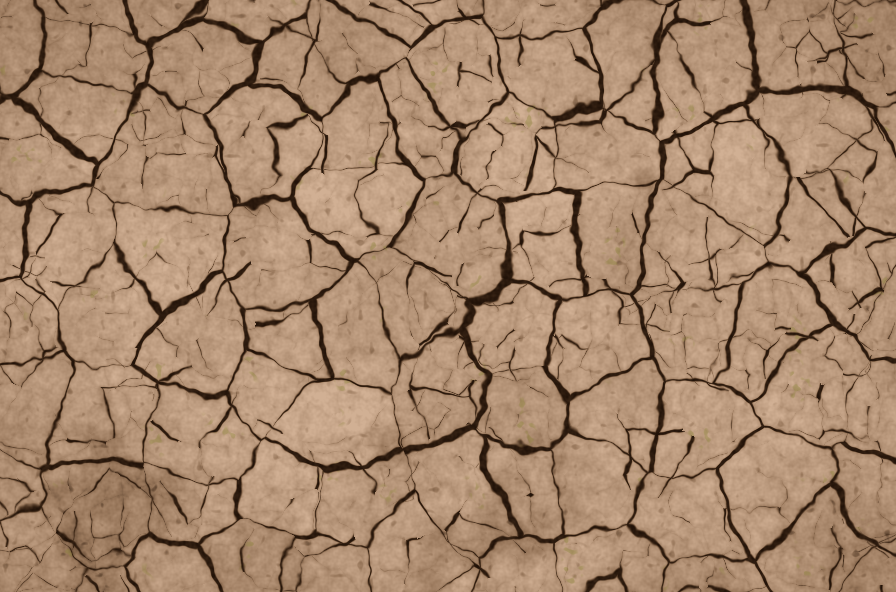
A WebGL 2 fragment shader for this texture:

```glsl
#version 300 es
precision highp float;
// Dry, cracked earth: warped Voronoi borders at three scales give wide, medium
// and hairline cracks with random widths. Layered gradient noise sets the soil
// brightness, and a brown ramp turns brightness into colour.

uniform vec2 u_resolution;
out vec4 fragColor;

// Brown ramp, from crack floor to sunlit soil
const vec3 RAMP[6] = vec3[6](
    vec3(0.13, 0.07, 0.03), vec3(0.27, 0.18, 0.11), vec3(0.44, 0.33, 0.24),
    vec3(0.59, 0.46, 0.35), vec3(0.69, 0.56, 0.45), vec3(0.79, 0.66, 0.55));
const vec3 MOSS = vec3(0.55, 0.52, 0.22);

// Cells per canvas height
const float PLATE_SCALE = 6.8;
const float SPLIT_SCALE = 11.5;
const float HAIR_SCALE = 23.0;

// Crack half widths in canvas heights; negative widths leave a border closed
const vec2 PLATE_WIDTH = vec2(0.0004, 0.0056);
const vec2 SPLIT_WIDTH = vec2(-0.0075, 0.0030);
const vec2 HAIR_WIDTH = vec2(-0.0060, 0.0016);

const float JITTER = 0.86;
const float CRACK_SOFTNESS = 0.0021;
const float WALL_REACH = 0.0045;
const float WALL_SHADE = 1.0;
const float SOIL_LEVEL = 4.72;     // position on the ramp
const float CRACK_LEVEL = 0.25;
const float VIGNETTE = 1.0;

uint scramble(uint n) {
    n = n * 747796405u + 2891336453u;
    n = ((n >> ((n >> 28u) + 4u)) ^ n) * 277803737u;
    return (n >> 22u) ^ n;
}

float hash(vec2 cell, uint seed) {
    uvec2 q = uvec2(ivec2(cell));
    return float(scramble(q.x + scramble(q.y + scramble(seed))) >> 8u) / 16777216.0;
}

vec2 gradientAt(vec2 cell) {
    float angle = 6.28319 * hash(cell, 7u);
    return vec2(cos(angle), sin(angle));
}

float noise(vec2 p) {
    vec2 i = floor(p), f = p - i;
    vec2 u = f * f * f * (f * (f * 6.0 - 15.0) + 10.0);
    vec2 e = vec2(1.0, 0.0);
    float bottom = mix(dot(gradientAt(i), f), dot(gradientAt(i + e), f - e), u.x);
    float top = mix(dot(gradientAt(i + e.yx), f - e.yx),
                    dot(gradientAt(i + 1.0), f - 1.0), u.x);
    return 1.4 * mix(bottom, top, u.y);
}

float fbm(vec2 p) {
    float sum = 0.0, gain = 0.55;
    for (int i = 0; i < 4; i++) {
        sum += gain * noise(p);
        p = mat2(1.6, 1.2, -1.2, 1.6) * p + 17.3;
        gain *= 0.6;
    }
    return sum;
}

vec2 cellPoint(vec2 cell) {
    return cell + 0.5 + JITTER * (vec2(hash(cell, 1u), hash(cell, 2u)) - 0.5);
}

// x: signed distance to the nearest crack edge, y: random value of the cell
vec2 cracks(vec2 p, float scale, vec2 width) {
    p *= scale;
    vec2 home = floor(p), homePoint = p;
    float nearest = 1e5;
    for (int k = 0; k < 9; k++) {
        vec2 cell = floor(p) + vec2(k % 3 - 1, k / 3 - 1);
        vec2 point = cellPoint(cell);
        float d = distance(point, p);
        if (d < nearest) { nearest = d; home = cell; homePoint = point; }
    }
    float edge = 1e5;
    for (int k = 0; k < 25; k++) {
        if (k == 12) continue;
        vec2 cell = home + vec2(k % 5 - 2, k / 5 - 2);
        vec2 point = cellPoint(cell);
        float d = dot(0.5 * (homePoint + point) - p, normalize(point - homePoint));
        edge = min(edge, d / scale - mix(width.x, width.y, hash(home + cell, 3u)));
    }
    return vec2(edge, hash(home, 4u));
}

void main() {
    vec2 p = gl_FragCoord.xy / u_resolution.y;
    vec2 centred = gl_FragCoord.xy / u_resolution - 0.5;

    // Bend the borders so that they wander and fray
    vec2 warped = p + 3.0;
    warped += 0.022 * vec2(noise(p * 7.0), noise(p * 7.0 + 41.0));
    warped += 0.009 * vec2(noise(p * 22.0 + 9.0), noise(p * 22.0 + 63.0));
    warped += 0.0035 * vec2(noise(p * 62.0 + 5.0), noise(p * 62.0 + 87.0));

    // Three generations of cracks, swelling and tapering along their length
    float swell = noise(p * 16.0 + 30.0);
    float crumbled = smoothstep(-0.15, 0.4, noise(p * 3.2 + 12.0));
    vec2 plate = cracks(warped, PLATE_SCALE, PLATE_WIDTH);
    float edge = plate.x - 0.0022 * swell;
    edge = min(edge, cracks(warped + 5.0, SPLIT_SCALE, SPLIT_WIDTH).x + 0.004 * swell);
    edge = min(edge, cracks(warped + 9.0, HAIR_SCALE, HAIR_WIDTH).x
                     + 0.003 * (1.0 - crumbled) - 0.002 * swell);

    // Soil: broad mottling, plate tint, grain, pits and damp stains
    float grain = noise(p * 95.0) + 0.7 * noise(p * 190.0 + 50.0);
    float level = SOIL_LEVEL + 0.75 * fbm(p * 5.0 + 20.0) + 0.4 * (plate.y - 0.5);
    level += 0.4 * grain + 0.4 * noise(p * 38.0 + 70.0);
    level -= 1.3 * smoothstep(0.5, 0.8, noise(p * 55.0 + 33.0));
    float damp = fbm(p * 3.5 + 90.0) - 0.6 * centred.y;
    level -= 1.2 * smoothstep(0.35, 0.75, damp);
    level -= VIGNETTE * smoothstep(0.12, 0.5, dot(centred, centred));

    // Shaded walls, then the dark crack floor
    level -= WALL_SHADE * exp(-max(edge, 0.0) / WALL_REACH);
    float soft = max(CRACK_SOFTNESS, 0.75 / u_resolution.y);
    float opening = 1.0 - smoothstep(-soft, soft, edge);
    level = mix(level, CRACK_LEVEL + 0.35 * grain, opening);

    // Brightness to colour, with sparse traces of moss
    level = clamp(level, 0.0, 5.3);
    int stepIndex = min(int(level), 4);
    vec3 colour = mix(RAMP[stepIndex], RAMP[stepIndex + 1], level - float(stepIndex));
    float moss = smoothstep(0.5, 0.65, noise(p * 13.0 + 55.0))
               * smoothstep(0.15, 0.5, noise(p * 80.0 + 15.0));
    colour = mix(colour, MOSS, 0.4 * moss * (1.0 - opening));
    fragColor = vec4(colour, 1.0);
}
```
